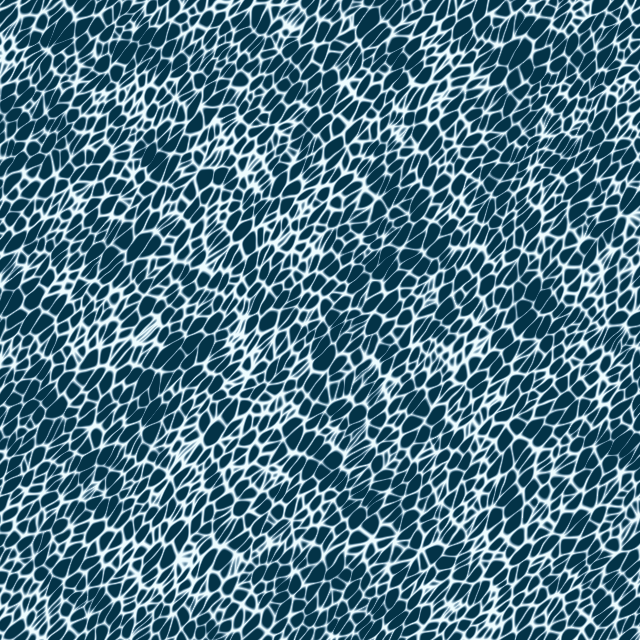
Write a three.js fragment shader that draws this pattern.

```glsl
varying vec2 vUv;

const vec3 DEEP_TEAL = vec3(0.01, 0.20, 0.28);
const vec3 ICE_WHITE = vec3(0.93, 0.99, 1.0);
const vec3 MID_TINT = vec3(-0.05, 0.02, 0.16);
const vec2 GRAIN_SIZE = vec2(0.0400, 0.0176); // along and across the grain
const float GRAIN_ANGLE = 0.90;
const float FAR_AWAY = 100.0;

vec2 hash2(vec2 p) {
  vec3 q = fract(p.xyx * vec3(0.1031, 0.1030, 0.0973));
  q += dot(q, q.yzx + 33.33);
  return fract((q.xx + q.yz) * q.zy);
}

vec2 noise2(vec2 p) {
  vec2 i = floor(p);
  vec2 f = fract(p);
  f = f * f * (3.0 - 2.0 * f);
  return mix(mix(hash2(i), hash2(i + vec2(1.0, 0.0)), f.x),
             mix(hash2(i + vec2(0.0, 1.0)), hash2(i + 1.0), f.x), f.y);
}

vec2 rotate(vec2 p, float angle) {
  float c = cos(angle);
  float s = sin(angle);
  return vec2(c * p.x + s * p.y, c * p.y - s * p.x);
}

// Every tile owns one seed; crowded tiles own two or three.
vec2 seedPoint(vec2 tile, float slot) {
  vec2 id = tile + 200.0;
  float crowding = hash2(id + 57.0).x;
  float absent = step(0.5, slot) * step(crowding, 0.26 + 0.24 * slot);
  return tile + hash2(id + slot * 371.0) + absent * FAR_AWAY;
}

vec2 nearestSeed(vec2 p) {
  vec2 nearest = vec2(FAR_AWAY);
  float best = FAR_AWAY;
  for (int y = -2; y <= 2; y++) {
    for (int x = -2; x <= 2; x++) {
      for (int k = 0; k < 3; k++) {
        vec2 offset = seedPoint(floor(p) + vec2(float(x), float(y)), float(k)) - p;
        float d = dot(offset, offset);
        if (d < best) {
          best = d;
          nearest = offset;
        }
      }
    }
  }
  return nearest;
}

// Soft minimum of the distances to all cell walls, which rounds the corners.
// Walls that run along the grain are fainter, those across it are crisper.
float wallDistance(vec2 p, float sharpness) {
  vec2 home = nearestSeed(p);
  float total = 0.0;
  for (int y = -2; y <= 2; y++) {
    for (int x = -2; x <= 2; x++) {
      for (int k = 0; k < 3; k++) {
        vec2 other = seedPoint(floor(p) + vec2(float(x), float(y)), float(k)) - p;
        vec2 span = other - home;
        float len = length(span);
        if (len > 0.003) {
          vec2 normal = span / len;
          float d = dot(0.5 * (home + other), normal);
          d = d * (1.0 + 0.4 * normal.x * normal.x) + 0.035 * normal.y * normal.y;
          total += exp(-sharpness * d);
        }
      }
    }
  }
  return -log(max(total, 0.000001)) / sharpness;
}

void main() {
  // Gentle bending of the grain and wobble of its outlines
  vec2 bent = vUv + 0.014 * (noise2(vUv * 6.0 + 11.0) - 0.5)
                  + 0.005 * (noise2(vUv * 19.0 + 40.0) - 0.5)
                  + 0.003 * (noise2(vUv * 60.0 + 90.0) - 0.5);
  vec2 p = rotate(bent, GRAIN_ANGLE) / GRAIN_SIZE;

  // Pale walls that swell and fade around the dark grains
  float unevenness = 0.09 * (noise2(vUv * 48.0 + 70.0).x - 0.5)
                   + 0.06 * (noise2(vUv * 13.0 + 30.0).y - 0.5);
  float d = wallDistance(p, 12.0) + unevenness;
  float tone = 1.0 - smoothstep(-0.035, 0.152, d);

  vec3 color = mix(DEEP_TEAL, ICE_WHITE, tone);
  color += MID_TINT * tone * (1.0 - tone);
  gl_FragColor = vec4(color, 1.0);
}
```
